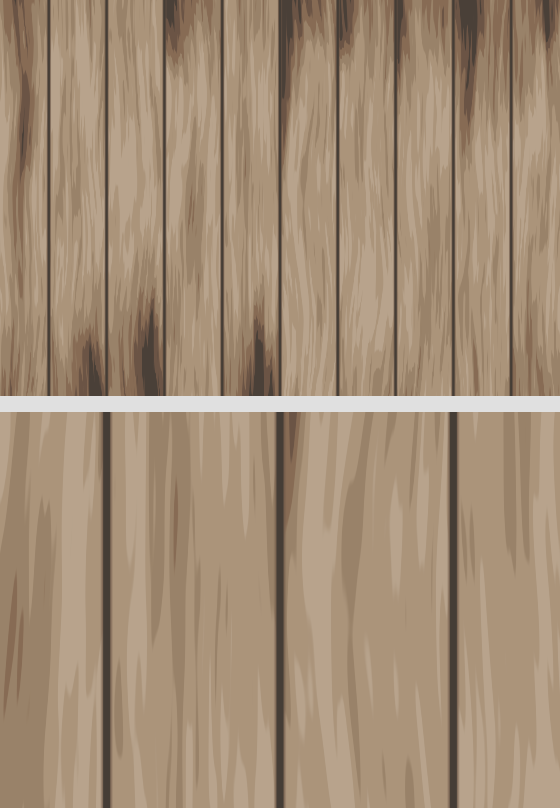
Top, the full canvas; bottom, a detail of the centre.
A Shadertoy shader for this texture:

```glsl
// Ten weathered vertical wooden planks with wavy grain, stained ends and dark gaps.

// Layout, as fractions of the canvas width
const float FIRST_GAP = 0.0872;
const float PITCH = 0.1032;
const float GAP_HALF_WIDTH = 0.0021;
const float GAP_FRINGE = 0.0016;

// Grain, in tone levels (0 = palest wood, 5 = darkest)
const float BASE_LEVEL = 0.88;
const float BROAD_GRAIN = 1.9;
const float FIBRE_GRAIN = 1.7;
const float FINE_GRAIN = 1.3;
const float GRAIN_WARP = 0.24;
const float END_STAIN = 2.0;
const float STREAK_STAIN = 2.4;
const float STREAK_WIDTH = 0.22;

const vec3 GAP_COLOR = vec3(0.27, 0.24, 0.21);
const vec3 WOOD[6] = vec3[6](
    vec3(0.72, 0.64, 0.55), vec3(0.67, 0.58, 0.48), vec3(0.60, 0.51, 0.41),
    vec3(0.53, 0.42, 0.33), vec3(0.42, 0.33, 0.27), vec3(0.29, 0.25, 0.22));

// Wear per plank: top stain, bottom stain, streak position across,
// streak reach (positive runs down from the top, negative up from the bottom)
const vec4 WEAR[10] = vec4[10](
    vec4(0.2, 0.7, 0.50, 0.90), vec4(0.2, 0.8, 0.70, -0.22),
    vec4(0.2, 0.7, 0.85, -0.35), vec4(0.7, 0.2, 0.10, 0.24),
    vec4(0.4, 0.8, 0.60, -0.30), vec4(1.0, 0.1, 0.08, 0.64),
    vec4(0.7, 0.2, 0.05, 0.20), vec4(0.8, 0.2, 0.10, 0.24),
    vec4(0.9, 0.3, 0.22, 0.55), vec4(0.8, 0.6, 0.65, 0.16));

vec2 hashGradient(vec2 cell) {
    vec3 h = fract(cell.xyx * vec3(0.1031, 0.1030, 0.0973));
    h += dot(h, h.yzx + 33.33);
    float angle = 6.2832 * fract((h.x + h.y) * h.z);
    return vec2(cos(angle), sin(angle));
}

float gradientNoise(vec2 p) {
    vec2 cell = floor(p), f = fract(p);
    vec2 blend = f * f * f * (f * (f * 6.0 - 15.0) + 10.0);
    vec2 e = vec2(0.0, 1.0);
    float a = dot(hashGradient(cell), f);
    float b = dot(hashGradient(cell + e.yx), f - e.yx);
    float c = dot(hashGradient(cell + e.xy), f - e.xy);
    float d = dot(hashGradient(cell + e.yy), f - e.yy);
    return mix(mix(a, b, blend.x), mix(c, d, blend.x), blend.y);
}

// Long fibres at three widths, all stretched along the plank
float grainLevel(vec2 p, vec2 seed) {
    return BROAD_GRAIN * gradientNoise(p * vec2(2.6, 2.4) + seed)
         + FIBRE_GRAIN * gradientNoise(p * vec2(9.0, 3.2) + seed * 1.7)
         + FINE_GRAIN * gradientNoise(p * vec2(21.0, 8.0) + seed * 2.3);
}

// Stain fading in from a plank end, with a ragged flame-like front
float endStain(float x, float depth, vec2 seed) {
    float ragged = gradientNoise(vec2(x * 4.5, depth * 1.5) + seed);
    float reach = 0.34 + 0.42 * ragged;
    return 1.0 - smoothstep(0.0, max(reach, 0.06), depth);
}

// Narrow dark streak that tapers to a point
float streakStain(float x, float y, float center, float reach) {
    float depth = reach > 0.0 ? 1.0 - y : y;
    float remaining = max(1.0 - depth / abs(reach), 0.0);
    float offset = (x - center) / (STREAK_WIDTH * remaining + 0.04);
    return exp(-offset * offset) * smoothstep(0.0, 0.6, remaining);
}

// Tones in flat bands with smoothed borders
vec3 woodColor(float level) {
    float soft = clamp(fwidth(level) * 0.6, 0.08, 0.5);
    level = clamp(level, 0.0, 4.999);
    int band = int(level);
    float t = smoothstep(0.5 - soft, 0.5 + soft, fract(level));
    return mix(WOOD[band], WOOD[band + 1], t);
}

void mainImage(out vec4 fragColor, in vec2 fragCoord) {
    vec2 uv = fragCoord / iResolution.xy;

    // Plank index and position inside the plank
    float across = (uv.x - FIRST_GAP) / PITCH + 1.0;
    float plank = clamp(floor(across), 0.0, 9.0);
    float x = across - plank;
    vec4 wear = WEAR[int(plank)];
    vec2 seed = vec2(17.3, 9.7) * (plank + 1.0);

    // Wavy grain
    float wave = gradientNoise(vec2(x * 0.9, uv.y * 2.2) + seed);
    vec2 grain = vec2(x + GRAIN_WARP * wave, uv.y);
    float level = BASE_LEVEL + grainLevel(grain, seed);

    // Stained ends and streak
    level += END_STAIN * wear.x * endStain(grain.x, 1.0 - uv.y, seed + 41.0);
    level += END_STAIN * wear.y * endStain(grain.x, uv.y, seed + 73.0);
    level += STREAK_STAIN * streakStain(grain.x, uv.y, wear.z, wear.w);
    vec3 color = woodColor(level);

    // Gap between planks with a softer brown fringe
    float gapDistance = min(x, 1.0 - x) * PITCH;
    float pixel = 0.75 / iResolution.x;
    float fringe = 1.0 - smoothstep(GAP_HALF_WIDTH, GAP_HALF_WIDTH + GAP_FRINGE + pixel, gapDistance);
    float gap = 1.0 - smoothstep(GAP_HALF_WIDTH - pixel, GAP_HALF_WIDTH + pixel, gapDistance);
    color = mix(color, WOOD[4], 0.7 * fringe);
    color = mix(color, GAP_COLOR, gap);

    fragColor = vec4(color, 1.0);
}
```
